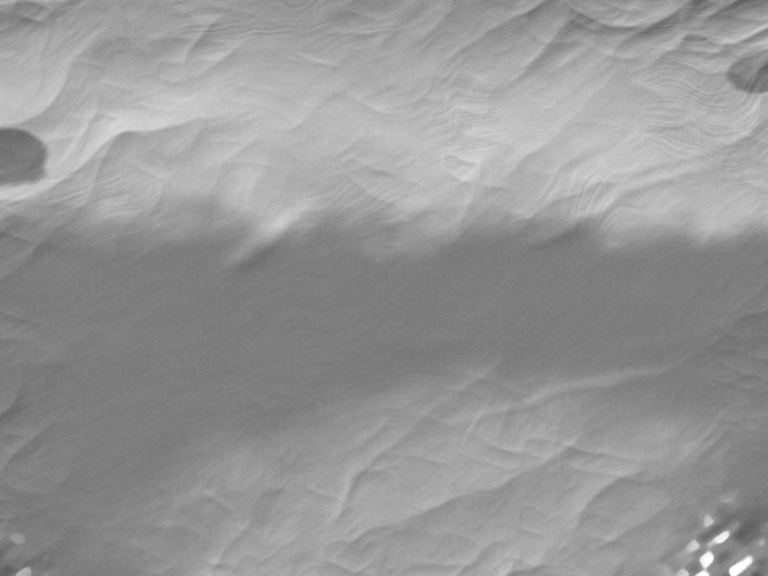
Give the GLSL for this texture, as a WebGL 1 fragment shader.

```glsl
precision highp float;
// Crumpled metal foil: soft grey reflection bands with ragged borders,
// lit by the slope of a ridged noise relief, plus scattered sharp folds,
// fine brushed scratches, film grain and glinting crumpled corners.
uniform vec2 u_resolution;

float hash(vec2 p) {
  return fract(sin(dot(p, vec2(127.1, 311.7))) * 43758.5453);
}

float noise(vec2 p) {
  vec2 i = floor(p), f = fract(p);
  f = f * f * f * (f * (f * 6.0 - 15.0) + 10.0);
  return mix(mix(hash(i), hash(i + vec2(1.0, 0.0)), f.x),
             mix(hash(i + vec2(0.0, 1.0)), hash(i + vec2(1.0, 1.0)), f.x), f.y);
}

float fbm(vec2 p) {
  float sum = 0.0, amp = 0.53;
  for (int i = 0; i < 4; i++) {
    sum += amp * noise(p);
    p = mat2(1.6, 1.2, -1.2, 1.6) * p + 3.7;
    amp *= 0.5;
  }
  return sum;
}

vec2 rotate(vec2 p, float a) {
  return vec2(cos(a) * p.x + sin(a) * p.y, cos(a) * p.y - sin(a) * p.x);
}

// Ridged relief, its creases stretched along a gently rising direction
float relief(vec2 p) {
  p += 0.12 * vec2(fbm(p * 4.0), fbm(p * 4.0 + 17.0));
  float h = 0.0, amp = 0.25, freq = 3.5;
  for (int i = 0; i < 4; i++) {
    vec2 q = rotate(p, 0.3 + 0.55 * sin(float(i) * 2.3)) * vec2(1.0, 1.9);
    h += amp * abs(noise(q * freq + float(i) * 9.1) - 0.5);
    amp *= 0.4;
    freq *= 2.0;
  }
  return h;
}

// Fold from a to b: light on its upper side, dark below, fading at the ends
float fold(vec2 p, vec2 a, vec2 b, float width) {
  vec2 dir = b - a;
  float len = length(dir);
  dir /= len;
  float t = dot(p - a, dir) / len;
  float d = dot(p - a, vec2(-dir.y, dir.x)) - 0.12 * len * t * (1.0 - t);
  float ends = smoothstep(0.0, 0.3, t) * smoothstep(1.0, 0.6, t);
  d /= width;
  return ends * (d + 0.25) * exp(-d * d);
}

void main() {
  vec2 uv = gl_FragCoord.xy / u_resolution;
  vec2 p = gl_FragCoord.xy / u_resolution.y;
  float aspect = u_resolution.x / u_resolution.y;

  // Reflection bands: bright above, dark middle, lighter pool below
  float cloud = fbm(p * 3.0 + 5.0) - 0.5;
  float ragged = fbm(rotate(p, 0.4) * vec2(7.0, 13.0)) - 0.5;
  float y = uv.y + 0.12 * cloud + 0.10 * ragged;
  float upper = smoothstep(0.57, 0.67, y);
  vec2 d = uv - vec2(0.6, 0.1);
  d.y -= 0.12 * d.x;
  float pool = length(d / vec2(0.48, 0.27)) + 0.5 * cloud + 0.4 * ragged;
  float lower = smoothstep(1.12, 0.5, pool);
  float tone = 0.49 + 0.175 * upper + 0.135 * lower;
  tone -= 0.10 * smoothstep(0.86, 1.02, y);
  tone += upper * (0.16 * cloud + 0.05 * ragged);
  tone += 0.04 * upper * exp(-18.0 * pow(uv.y - 0.76, 2.0) * 4.0);

  // Dark reflections at the side edges
  vec2 leftSpot = (uv - vec2(0.0, 0.72)) / vec2(0.065, 0.045);
  vec2 rightSpot = (uv - vec2(1.0, 0.87)) / vec2(0.045, 0.04);
  float spot = min(length(leftSpot), length(rightSpot)) + ragged;
  tone = mix(tone, 0.47, smoothstep(1.15, 0.85, spot));

  // Relief lit from above, nearly smooth in the dark band
  float rim = smoothstep(0.36, 0.5, abs(uv.x - 0.5));
  float rough = 0.12 + 0.75 * max(upper, lower) + 0.4 * rim;
  vec2 toLight = vec2(-0.0016, 0.0032);
  float slope = (relief(p + toLight) - relief(p - toLight)) / 0.0072;
  tone += 0.032 * rough * slope * (0.5 + noise(p * 4.0 + 2.0));

  // Scattered sharp folds and three long ones
  float folds = 0.0;
  vec2 bent = p + 0.035 * (vec2(fbm(p * 9.0), fbm(p * 9.0 + 4.0)) - 0.5);
  for (int i = 0; i < 44; i++) {
    float k = float(i);
    vec2 a = vec2(hash(vec2(k, 1.0)) * aspect, hash(vec2(k, 2.0)));
    float angle = 0.3 + 1.9 * (hash(vec2(k, 3.0)) - 0.5);
    vec2 b = a + (0.06 + 0.16 * hash(vec2(k, 4.0))) * vec2(cos(angle), sin(angle));
    folds += (hash(vec2(k, 5.0)) - 0.35) * fold(bent, a, b, 0.005 + 0.009 * hash(vec2(k, 6.0)));
  }
  tone += 0.17 * rough * folds;
  tone += 0.17 * fold(bent, vec2(0.37, 0.51), vec2(0.57, 0.66), 0.018);
  tone += 0.11 * fold(bent, vec2(0.86, 0.54), vec2(1.34, 0.75), 0.012);
  tone += 0.09 * fold(bent, vec2(0.72, 0.25), vec2(1.26, 0.36), 0.012);

  // Brushed scratches and grain
  float scratch = noise(rotate(p, 0.35 + 0.3 * cloud) * vec2(14.0, 190.0)) - 0.5;
  tone += scratch * (0.016 + 0.05 * upper * smoothstep(0.5, 0.7, noise(p * 5.0 + 8.0)));
  tone += 0.03 * (noise(p * 330.0) - 0.5);

  // Crumpled corners with bright glints
  float corner = smoothstep(0.17, 0.03, length(p - vec2(aspect - 0.05, 0.0)));
  corner += 0.5 * smoothstep(0.11, 0.02, length(p));
  float facet = noise(rotate(bent, 0.6) * vec2(38.0, 60.0));
  tone += corner * (0.35 * (facet - 0.5) + 0.4 * smoothstep(0.68, 0.85, facet));

  gl_FragColor = vec4(vec3(clamp(tone, 0.0, 1.0)), 1.0);
}
```
